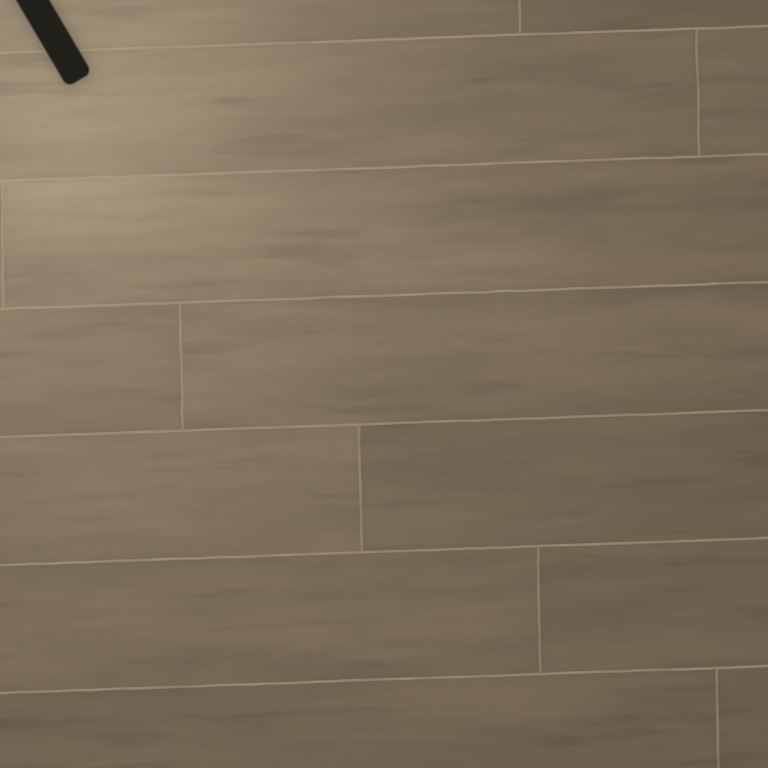
This texture is drawn by a Shadertoy shader. Its source:

```glsl
// Wood-look plank floor with thin pale grout, slightly tilted, lit from the upper left, with a dark rod end.
#define ROWS 6.0            // plank rows over the canvas height
#define ROW_START 0.0977    // height of the lowest grout line at the left edge
#define TILT 0.035          // rise of the rows to the right
#define LEAN 0.02           // lean of the upright joints
#define PLANK_LENGTH 1.139
#define JOINT_START 0.706   // joint position in row zero
#define JOINT_STEP 0.2297   // joint shift to the left per row
#define GROUT_WIDTH 0.0027
#define GRAIN 0.14          // contrast of the wood grain
#define LIGHT_POS vec2(0.06, 0.83)

const vec3 WOOD_DARK = vec3(0.397, 0.349, 0.280);
const vec3 LIGHT_GAIN = vec3(0.275, 0.262, 0.235);
const vec3 GROUT = vec3(0.650, 0.590, 0.480);
const vec3 ROD = vec3(0.135, 0.125, 0.105);

float hash(vec2 p) {
    vec3 q = fract(vec3(p.xyx) * 0.1031);
    q += dot(q, q.yzx + 33.33);
    return fract((q.x + q.y) * q.z);
}

float noise(vec2 p) {
    vec2 i = floor(p), f = fract(p);
    f = f * f * (3.0 - 2.0 * f);
    return mix(mix(hash(i), hash(i + vec2(1, 0)), f.x),
               mix(hash(i + vec2(0, 1)), hash(i + vec2(1, 1)), f.x), f.y);
}

float fbm(vec2 p) {
    float sum = 0.0, amp = 0.5;
    for (int i = 0; i < 5; i++) {
        sum += amp * noise(p);
        p = p * 2.03 + 17.3;
        amp *= 0.5;
    }
    return sum;
}

// Signed distance to a rounded bar from a to b
float barDistance(vec2 p, vec2 a, vec2 b, float halfWidth, float corner) {
    vec2 axis = normalize(b - a), q = p - 0.5 * (a + b);
    vec2 local = vec2(dot(q, axis), dot(q, vec2(-axis.y, axis.x)));
    vec2 d = abs(local) - vec2(0.5 * length(b - a), halfWidth) + corner;
    return length(max(d, 0.0)) + min(max(d.x, d.y), 0.0) - corner;
}

// Coverage of a line of the given width, smoothed over about one pixel
float lineMask(float dist, float width, float pixel) {
    float soft = max(pixel, 0.0013);
    return 1.0 - smoothstep(0.5 * width - 0.5 * soft, 0.5 * width + soft, dist);
}

// Streaky relative brightness of one plank
float woodGrain(vec2 p, float seed) {
    p += vec2(seed * 37.0, seed * 19.0);
    p.y += 0.018 * (fbm(p * vec2(5.0, 9.0)) - 0.5);
    float broad = fbm(p * vec2(3.0, 16.0)) - 0.48;
    float fine = fbm(p * vec2(9.0, 75.0) + 40.0) - 0.48;
    float vein = smoothstep(0.56, 0.78, fbm(p * vec2(6.0, 48.0) + 90.0));
    return 1.0 + GRAIN * (1.1 * broad + 0.65 * fine - 0.4 * vein);
}

void mainImage(out vec4 fragColor, in vec2 fragCoord) {
    vec2 uv = fragCoord / iResolution.xy;
    float pixel = 1.0 / iResolution.y;

    // Tilted plank coordinates with slightly rough edges
    vec2 pos = vec2(uv.x + LEAN * uv.y, uv.y - TILT * uv.x);
    float wobbleY = 0.0022 * (fbm(vec2(uv.x * 32.0, pos.y * 6.0)) - 0.5);
    float wobbleX = 0.0016 * (noise(vec2(uv.y * 45.0, 7.0)) - 0.5);
    float rowPos = (pos.y + wobbleY - ROW_START) * ROWS;
    float row = floor(rowPos);
    float plankPos = (pos.x + wobbleX - JOINT_START + JOINT_STEP * row) / PLANK_LENGTH;
    float seed = hash(vec2(row + 11.0, floor(plankPos) + 5.0));

    // Wood under a soft glow
    vec2 toLight = (uv - LIGHT_POS) * vec2(0.95, 1.05);
    float glow = exp(-2.0 * sqrt(dot(toLight, toLight) + 0.004));
    vec3 color = WOOD_DARK + LIGHT_GAIN * glow;
    color *= woodGrain(pos, seed) * (0.98 + 0.04 * seed);
    color *= 1.0 + 0.012 * (noise(uv * 210.0) - 0.5);

    // Grout lines, worn unevenly, with a faint dark edge
    float rowDist = abs(fract(rowPos + 0.5) - 0.5) / ROWS;
    float jointDist = abs(fract(plankPos + 0.5) - 0.5) * PLANK_LENGTH;
    float wear = 0.5 + 0.5 * fbm(uv * vec2(38.0, 30.0));
    float grout = max(lineMask(rowDist, GROUT_WIDTH, pixel),
                      0.8 * lineMask(jointDist, GROUT_WIDTH, pixel));
    color *= 1.0 - 0.05 * exp(-min(rowDist, jointDist) / 0.004);
    color = mix(color, GROUT * (0.92 + 0.16 * glow), grout * wear);

    // Dark rod end with a soft contact shadow
    float rod = barDistance(uv, vec2(0.025, 1.03), vec2(0.103, 0.897), 0.0175, 0.009);
    color *= 1.0 - 0.18 * exp(-max(rod, 0.0) / 0.008);
    color = mix(color, ROD, 1.0 - smoothstep(-0.001, max(0.003, pixel), rod));

    fragColor = vec4(color, 1.0);
}
```
